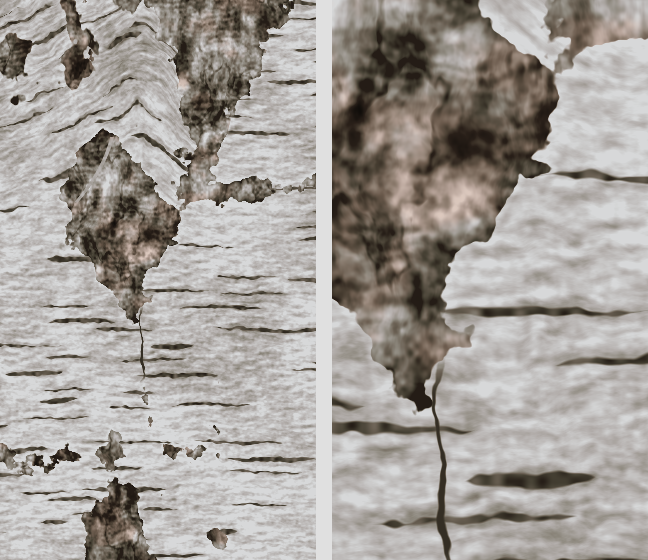
Left: the whole. Right: its middle third, enlarged.
This texture is drawn by a WebGL 1 fragment shader. Its source:

```glsl
precision highp float;
uniform vec2 u_resolution;

const vec3 CHALK = vec3(0.81, 0.81, 0.81);
const vec3 ASH = vec3(0.70, 0.68, 0.67);
const vec3 STONE = vec3(0.56, 0.54, 0.50);
const vec3 UMBER = vec3(0.42, 0.38, 0.33);
const vec3 PEAT = vec3(0.27, 0.25, 0.20);
const vec3 SOOT = vec3(0.14, 0.11, 0.085);
const vec3 RUST = vec3(0.50, 0.37, 0.30);

const float BARK_TONE = 4.5;       // tones run from 0 (soot) to 5 (chalk)
const float FISSURE_TONE = 2.3;
const float LENTICEL_TONE = 0.9;
const float LENTICEL_SHARE = 0.58;
const vec2 LENTICEL_CELL = vec2(0.17, 0.029);
const vec2 BARK_GRAIN = vec2(45.0, 130.0);
const vec2 FISSURE_GRAIN = vec2(42.0, 24.0);
const float FINE_GRAIN = 230.0;
const float RAGGED = 0.075;

float hash(vec2 p) {
  return fract(sin(dot(p, vec2(127.1, 311.7))) * 43758.55);
}

float noise(vec2 p) {
  vec2 i = floor(p), f = fract(p);
  f = f * f * (3.0 - 2.0 * f);
  return mix(mix(hash(i), hash(i + vec2(1, 0)), f.x),
             mix(hash(i + vec2(0, 1)), hash(i + vec2(1, 1)), f.x), f.y);
}

float fbm(vec2 p) {
  float sum = 0.0, amp = 0.52;
  for (int i = 0; i < 5; i++) {
    sum += amp * noise(p);
    p = mat2(1.6, 1.2, -1.2, 1.6) * p + 7.3;
    amp *= 0.5;
  }
  return sum;
}

// Positive inside an ellipse, roughly a distance near its edge
float blob(vec2 p, vec2 centre, vec2 radius) {
  return (1.0 - length((p - centre) / radius)) * min(radius.x, radius.y);
}

// Positive inside the split bark: upper gash, diamond, lower wedge, side knots
float fissureField(vec2 p) {
  float t = max((p.y - 0.69) / 0.31, 0.0);
  float upper = 0.03 + 0.095 * pow(t, 1.5) - abs(p.x - 0.37 - 0.025 * t * t);
  upper = min(upper, p.y - 0.66);
  float swell = smoothstep(0.39, 0.61, p.y) * (1.0 - smoothstep(0.66, 0.81, p.y));
  float diamond = 0.1 * swell - 0.01 - abs(p.x - 0.24 + 0.16 * (p.y - 0.42));
  float w = 1.0 - p.y / 0.22;
  float wedge = 0.062 * w - abs(p.x - 0.2 - 0.015 * w);
  float knots = max(blob(p, vec2(0.42, 0.665), vec2(0.13, 0.021)),
                    blob(p, vec2(0.09, 0.185), vec2(0.12, 0.015)));
  float sprig = 0.006 * (1.0 - p.y / 0.08) - abs(p.x - 0.39);
  return max(max(max(upper, diamond), max(wedge, knots)), sprig);
}

// Positive inside the nearest lens-shaped slit
float lenticelGap(vec2 q) {
  float gap = -1.0;
  vec2 home = floor(q / LENTICEL_CELL);
  for (int j = -1; j <= 1; j++) {
    for (int i = -1; i <= 1; i++) {
      vec2 id = home + vec2(float(i), float(j));
      if (hash(id + 3.7) > LENTICEL_SHARE) continue;
      vec2 jitter = vec2(hash(id + 11.3), hash(id + 23.9));
      vec2 d = q - (id + 0.1 + 0.8 * jitter) * LENTICEL_CELL;
      float u = d.x / (LENTICEL_CELL.x * mix(0.16, 0.48, hash(id + 31.1)));
      float thick = mix(0.0016, 0.0042, pow(hash(id + 47.2), 2.0));
      gap = max(gap, thick * (1.0 - u * u * u * u) - abs(d.y));
    }
  }
  return gap;
}

vec3 toneColour(float t) {
  vec3 c = mix(SOOT, PEAT, clamp(t, 0.0, 1.0));
  c = mix(c, UMBER, clamp(t - 1.0, 0.0, 1.0));
  c = mix(c, STONE, clamp(t - 2.0, 0.0, 1.0));
  c = mix(c, ASH, clamp(t - 3.0, 0.0, 1.0));
  return mix(c, CHALK, clamp(t - 4.0, 0.0, 1.3));
}

void main() {
  vec2 p = gl_FragCoord.xy / u_resolution.y;
  float grain = noise(p * FINE_GRAIN) - 0.5;
  vec2 warp = vec2(fbm(p * 14.0), fbm(p * 14.0 + 40.0)) - 0.5;

  // Layers climb to the right on the old upper left side
  float old = smoothstep(0.5, 0.9, p.y) * (1.0 - smoothstep(0.24, 0.38, p.x));
  vec2 q = p - vec2(0.0, 0.45 * old * p.x) + warp * vec2(0.02, 0.012 + 0.03 * old);
  q.y += 0.003 * (noise(p * 90.0) - 0.5);

  // Pale bark
  float sheet = fbm(q * BARK_GRAIN);
  float sheen = sheet - fbm(q * BARK_GRAIN + vec2(-0.2, 0.5));
  float tone = BARK_TONE + 2.2 * (sheet - 0.5) + 1.6 * sheen + 0.8 * grain;
  tone += 2.0 * (fbm(p * 9.0 + 5.0) - 0.5) - 0.45 * old;

  // Lenticels with a soft rim
  float gap = lenticelGap(q);
  tone -= 0.5 * smoothstep(-0.006, 0.0, gap);
  float slit = smoothstep(-0.0012, 0.0009, gap + 0.003 * (noise(p * 120.0) - 0.5));
  tone = mix(tone, LENTICEL_TONE + 2.5 * (noise(p * 150.0) - 0.5), slit * 0.92);

  // Rough split bark
  float field = fissureField(p) + RAGGED * (fbm(p * 26.0) - 0.5) + 0.008 * (noise(p * 110.0) - 0.5);
  float patches = 0.13 * (fbm(p * vec2(13.0, 9.0) + 17.0) - 0.59) - 0.05 * (1.0 - old);
  field = max(field, patches);
  vec2 f = (p + warp * 0.035) * FISSURE_GRAIN;
  float lump = fbm(f);
  float relief = lump - fbm(f + vec2(-0.22, 0.3));
  float crack = 1.0 - smoothstep(0.0, 0.05, abs(fbm(f * 0.55 + 9.0) - 0.48));
  float layers = sin(p.y * 520.0 + 16.0 * fbm(p * 30.0)) * smoothstep(0.45, 0.65, noise(p * 20.0));
  float rough = FISSURE_TONE + 5.5 * (lump - 0.5) + 5.0 * relief + 0.45 * layers + 1.6 * grain - 1.5 * crack;
  rough -= 0.7 * (1.0 - smoothstep(0.0, 0.01, field));
  float inside = smoothstep(-0.0012, 0.0012, field);
  tone += 0.5 * smoothstep(-0.012, -0.002, field) * (1.0 - inside);
  tone = mix(tone, rough, inside);

  // Thin crack below the diamond
  float seam = abs(p.x - 0.26 - warp.x * 0.06) - 0.0025 * noise(p * 60.0);
  float span = smoothstep(0.31, 0.34, p.y) * (1.0 - smoothstep(0.43, 0.46, p.y));
  tone = mix(tone, 0.5, span * (1.0 - smoothstep(0.0, 0.002, seam)));

  // Dry twig across the diamond
  float s = (p.y - 0.64) / 0.115;
  float twig = abs(p.x - 0.137 - 0.063 * s - 0.035 * s * (1.0 - s)) - 0.0025;
  float reach = step(0.0, s) * step(s, 1.0);
  tone = mix(tone, 3.8 + grain, reach * (1.0 - smoothstep(0.0, 0.002, twig)));

  vec3 colour = toneColour(tone);
  float warmth = 0.35 * inside * smoothstep(0.5, 0.7, fbm(p * 22.0 + 60.0));
  gl_FragColor = vec4(mix(colour, RUST * (0.4 + 0.25 * tone), warmth), 1.0);
}
```
